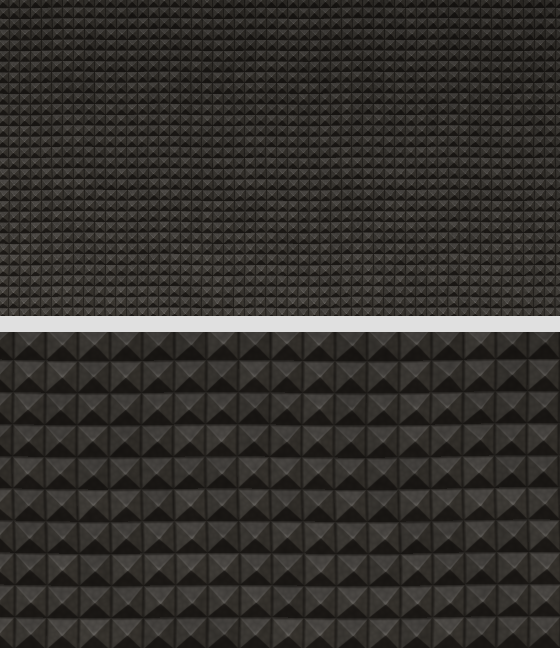
Top, the full canvas; bottom, a detail of the centre.
Give the GLSL for this pattern, as a Shadertoy shader.

```glsl
// Charcoal acoustic foam: a dense grid of small square pyramids lit from above.
// Each cell blends four planar facets around a shifting apex, then adds ridge
// glints, dark grooves, a broad light falloff and cellular foam grain.

const float ROWS = 29.5;               // repeats down; columns follow the aspect
const vec2 GRID_PHASE = vec2(0.15, 0.20);
const vec2 APEX_CENTRE = vec2(0.02, -0.03);
const vec2 APEX_LEAN = vec2(0.09, -0.08); // perspective drift across the canvas
const float APEX_JITTER = 0.06;
const float ROW_WOBBLE = 0.025;
const float CELL_VARIATION = 0.13;
const float GROOVE_WIDTH = 0.16;
const float RIDGE_WIDTH = 0.14;
const float RIDGE_GLINT = 0.055;
const float GRAIN_SCALE = 5.0;         // grain cells per pyramid
const float GRAIN_AMOUNT = 0.16;

const vec3 TOP_FACE = vec3(0.252, 0.242, 0.230);
const vec3 LEFT_FACE = vec3(0.208, 0.198, 0.182);
const vec3 RIGHT_FACE = vec3(0.182, 0.170, 0.152);
const vec3 BOTTOM_FACE = vec3(0.092, 0.082, 0.072);
const vec3 GROOVE = vec3(0.095, 0.086, 0.076);

vec2 hash22(vec2 p) {
    vec3 q = fract(vec3(p.xyx) * vec3(0.1031, 0.1030, 0.0973));
    q += dot(q, q.yzx + 33.33);
    return fract((q.xx + q.yz) * q.zy);
}

// Distance to the nearest scattered point
float cellular(vec2 p) {
    vec2 id = floor(p);
    vec2 f = fract(p);
    float nearest = 2.0;
    for (int y = -1; y <= 1; y++) {
        for (int x = -1; x <= 1; x++) {
            vec2 cell = vec2(x, y);
            vec2 d = cell + hash22(id + cell) - f;
            nearest = min(nearest, dot(d, d));
        }
    }
    return sqrt(nearest);
}

// Height over each sloping plane: top, bottom, left, right
vec4 facetHeights(vec2 p, vec2 apex) {
    return vec4((0.5 - p.y) / (0.5 - apex.y),
                (0.5 + p.y) / (0.5 + apex.y),
                (0.5 + p.x) / (0.5 + apex.x),
                (0.5 - p.x) / (0.5 - apex.x));
}

vec3 pyramid(vec2 p, vec2 apex, float pixel) {
    vec4 h = facetHeights(p, apex);
    float height = min(min(h.x, h.y), min(h.z, h.w));

    // Soft selection of the lowest plane smooths the facet borders
    vec4 weight = exp((height - h) * min(2.2 / pixel, 40.0));
    weight /= dot(weight, vec4(1.0));
    vec3 color = TOP_FACE * weight.x + BOTTOM_FACE * weight.y
               + LEFT_FACE * weight.z + RIGHT_FACE * weight.w;

    // Worn light on the two upper ridges, strongest near the tip
    float ridgeGap = abs(h.x - min(h.z, h.w)) + max(h.x - height, 0.0);
    float ridge = 1.0 - smoothstep(0.0, RIDGE_WIDTH + pixel, ridgeGap);
    color += RIDGE_GLINT * ridge * mix(0.4, 1.0, height);
    color += 0.05 * smoothstep(0.72, 1.0, height) * (1.0 - 0.5 * weight.y);

    // Shadow gathers where neighbouring pyramids meet
    float groove = 1.0 - smoothstep(0.0, GROOVE_WIDTH + 0.5 * pixel, height);
    return mix(color, GROOVE, 0.72 * groove);
}

void mainImage(out vec4 fragColor, in vec2 fragCoord) {
    vec2 uv = fragCoord / iResolution.xy;
    vec2 view = uv * 2.0 - 1.0;
    vec2 grid = fragCoord / iResolution.y * ROWS + GRID_PHASE;
    float pixel = ROWS / iResolution.y;

    // Slight unevenness of the cut rows
    grid += ROW_WOBBLE * vec2(sin(grid.y * 0.9) + sin(grid.y * 0.37 + 1.0),
                              sin(grid.x * 0.7) + sin(grid.x * 0.23 + 2.0));
    vec2 id = floor(grid);
    vec2 p = fract(grid) - 0.5;
    vec2 random = hash22(id + 17.0);

    vec2 apex = APEX_CENTRE + APEX_LEAN * view * vec2(1.0, -1.0);
    apex += APEX_JITTER * (random - 0.5);
    vec3 color = pyramid(p, apex, pixel);

    // Light falloff, cell variation and foam grain
    float light = 1.04 - 0.13 * view.y - 0.04 * view.x;
    light *= 1.0 + CELL_VARIATION * (hash22(id + 71.0).x - 0.5);
    light *= 1.0 + GRAIN_AMOUNT * (0.45 - cellular(grid * GRAIN_SCALE));
    fragColor = vec4(color * light, 1.0);
}
```
